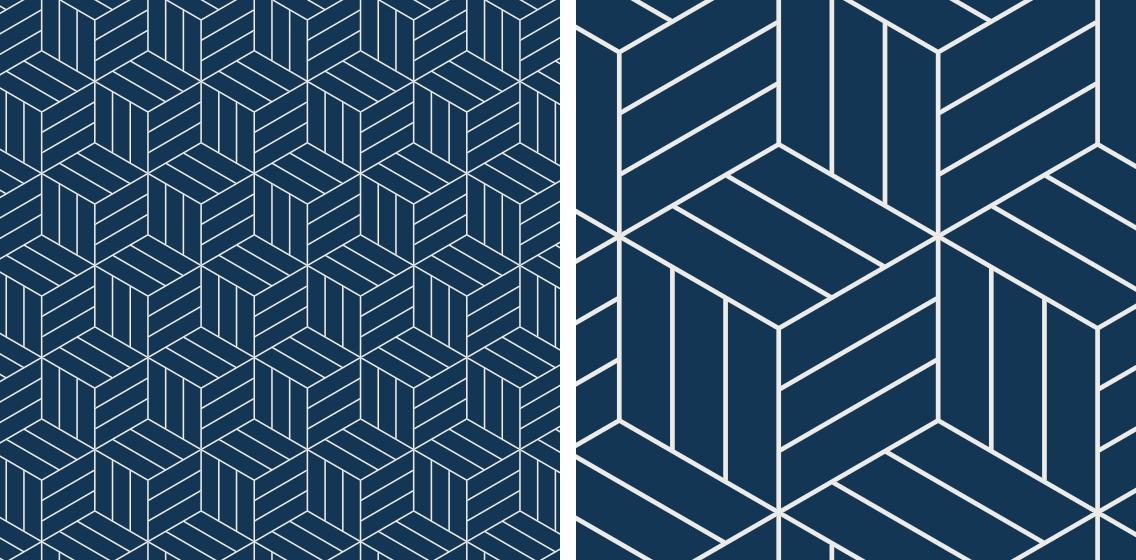
Left, the full canvas; right, a detail of the centre.
Reproduce this pattern procedurally as a three.js fragment shader.

```glsl
// Isometric tumbling cubes in fine pale lines on navy, each face ruled into three bands.

varying vec2 vUv;

const vec3 NAVY = vec3(0.075, 0.212, 0.330);
const vec3 IVORY = vec3(0.925, 0.920, 0.905);
const float PITCH = 0.1898;                      // distance between neighbouring cubes
const vec2 CUBE_CENTRE = vec2(0.4540, 0.4712);   // front corner of one cube
const float LINE_WIDTH = 0.0028;
const float BANDS = 3.0;                         // bands on each face

const float SQRT3 = 1.7320508;

// Offset from the nearest point of a triangular lattice.
vec2 hexCell(vec2 p) {
  vec2 size = PITCH * vec2(1.0, SQRT3);
  vec2 a = mod(p, size) - 0.5 * size;
  vec2 b = mod(p + 0.5 * size, size) - 0.5 * size;
  return dot(a, a) < dot(b, b) ? a : b;
}

// Distance to the nearest multiple of a spacing.
float gridDistance(float x, float spacing) {
  return abs(x - spacing * floor(x / spacing + 0.5));
}

// Distances across a face: x runs across its bands, y along them.
vec2 faceCoords(vec2 q) {
  float rising = dot(q, vec2(-0.5, 0.5 * SQRT3));
  float falling = dot(q, vec2(0.5, 0.5 * SQRT3));
  if (rising > 0.0 && falling > 0.0) return vec2(falling, rising);  // top
  if (q.x > 0.0) return vec2(rising, q.x);                          // right
  return vec2(q.x, falling);                                        // left
}

void main() {
  vec2 face = faceCoords(hexCell(vUv - CUBE_CENTRE));
  float faceWidth = 0.5 * PITCH;

  // Band rules and the two face edges that close them off
  float d = min(gridDistance(face.x, faceWidth / BANDS),
                gridDistance(face.y, faceWidth));

  // Antialiased stroke
  float pixel = max(fwidth(vUv.x), 1e-5);
  float ink = clamp((0.5 * LINE_WIDTH - d) / pixel + 0.5, 0.0, 1.0);
  gl_FragColor = vec4(mix(NAVY, IVORY, ink), 1.0);
}
```
